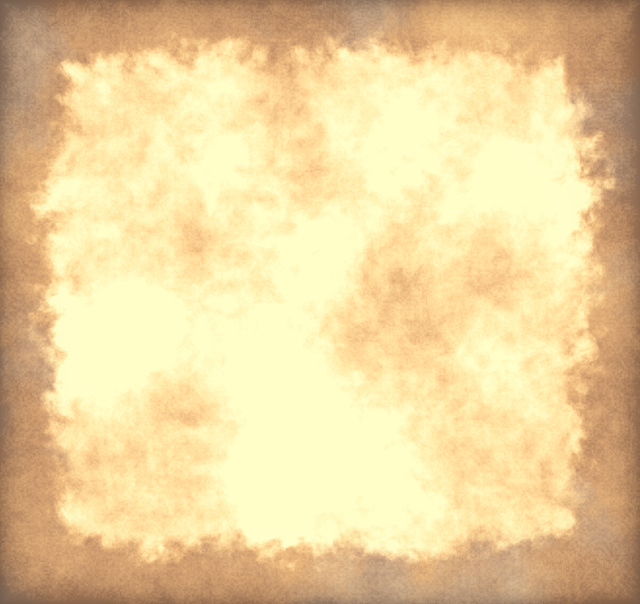
Give the GLSL for this texture, as a Shadertoy shader.

```glsl
// Aged parchment: pale, glowing paper inside a ragged, scorched brown frame.
// Soft light and stain spots set the broad tones, warped fractal noise mottles
// them, and a colour ramp turns the resulting tone into warm paper colours.

const vec4 MARGIN = vec4(0.072, 0.078, 0.927, 0.927); // left, bottom, right, top
const float RAGGEDNESS = 0.11;
const float PAPER_TONE = 0.79;
const float FRAME_TONE = 0.27;
const float MOTTLE = 0.62;
const float SPECKLE = 0.50;
const float GRAIN = 0.20;
const float RIM_WIDTH = 0.022;

// Each spot: centre x, centre y, radius, strength.
const int SPOTS = 12;
const vec4 GLOWS[SPOTS] = vec4[SPOTS](
    vec4(0.21, 0.45, 0.095, 0.50), vec4(0.42, 0.40, 0.080, 0.42),
    vec4(0.50, 0.27, 0.115, 0.42), vec4(0.35, 0.71, 0.075, 0.36),
    vec4(0.62, 0.74, 0.070, 0.34), vec4(0.78, 0.73, 0.060, 0.28),
    vec4(0.44, 0.56, 0.080, 0.26), vec4(0.86, 0.66, 0.050, 0.26),
    vec4(0.68, 0.19, 0.075, 0.24), vec4(0.79, 0.42, 0.050, 0.25),
    vec4(0.38, 0.14, 0.060, 0.25), vec4(0.13, 0.40, 0.060, 0.22));
const vec4 STAINS[SPOTS] = vec4[SPOTS](
    vec4(0.31, 0.61, 0.055, 0.33), vec4(0.64, 0.65, 0.035, 0.28),
    vec4(0.50, 0.70, 0.040, 0.24), vec4(0.71, 0.73, 0.030, 0.28),
    vec4(0.62, 0.51, 0.042, 0.26), vec4(0.54, 0.43, 0.040, 0.24),
    vec4(0.27, 0.35, 0.060, 0.26), vec4(0.19, 0.22, 0.090, 0.24),
    vec4(0.80, 0.51, 0.075, 0.22), vec4(0.70, 0.30, 0.060, 0.20),
    vec4(0.44, 0.87, 0.055, 0.22), vec4(0.67, 0.12, 0.045, 0.22));

const int STOPS = 6;
const vec3 RAMP[STOPS] = vec3[STOPS](
    vec3(0.67, 0.49, 0.36), vec3(0.82, 0.62, 0.44), vec3(0.93, 0.73, 0.50),
    vec3(1.00, 0.84, 0.59), vec3(1.00, 0.93, 0.68), vec3(1.00, 0.995, 0.79));

float hash(vec2 p) {
    return fract(sin(dot(p, vec2(127.1, 311.7))) * 43758.5453);
}

float noise(vec2 p) {
    vec2 cell = floor(p), f = fract(p);
    f = f * f * (3.0 - 2.0 * f);
    float low = mix(hash(cell), hash(cell + vec2(1, 0)), f.x);
    float high = mix(hash(cell + vec2(0, 1)), hash(cell + vec2(1, 1)), f.x);
    return mix(low, high, f.y);
}

// Fractal noise centred on zero; each octave is turned to hide the lattice.
float fbm(vec2 p) {
    const mat2 turn = mat2(1.6, 1.2, -1.2, 1.6);
    float sum = 0.0, weight = 0.5;
    for (int i = 0; i < 6; i++) {
        sum += weight * (noise(p) - 0.5);
        p = turn * p + 17.3;
        weight *= 0.56;
    }
    return sum;
}

float spotLight(vec2 p, float aspect) {
    float sum = 0.0;
    for (int i = 0; i < SPOTS; i++) {
        vec2 g = (p - GLOWS[i].xy * vec2(aspect, 1.0)) / GLOWS[i].z;
        vec2 s = (p - STAINS[i].xy * vec2(aspect, 1.0)) / STAINS[i].z;
        sum += GLOWS[i].w * exp(-0.6 * dot(g, g));
        sum -= STAINS[i].w * exp(-0.6 * dot(s, s));
    }
    return sum;
}

vec3 paperColour(float tone) {
    float x = clamp(tone, 0.0, 1.0) * float(STOPS - 1);
    vec3 colour = RAMP[0];
    for (int i = 1; i < STOPS; i++)
        colour = mix(colour, RAMP[i], clamp(x - float(i - 1), 0.0, 1.0));
    return colour;
}

void mainImage(out vec4 fragColor, in vec2 fragCoord) {
    vec2 uv = fragCoord / iResolution.xy;
    float aspect = iResolution.x / iResolution.y;
    vec2 p = uv * vec2(aspect, 1.0);

    // Cloudy, speckled and fibrous layers
    vec2 warp = vec2(fbm(p * 7.0 + 3.1), fbm(p * 7.0 + 41.7));
    float clouds = fbm(p * 9.0 + warp * 1.3);
    float speckles = fbm(p * 42.0 + warp * 2.0 + 9.0);
    float grain = 0.6 * noise(p * 310.0) + 0.4 * noise(p.yx * 470.0 + 5.0) - 0.5;

    // Sheet interior with glows and stains
    float paper = PAPER_TONE + spotLight(p + warp * 0.04, aspect)
                + MOTTLE * clouds + SPECKLE * speckles;

    // Scorched frame, darkest at the rim and in the corners
    vec2 side = min(uv, 1.0 - uv);
    float rim = exp(-min(side.x, side.y) / RIM_WIDTH);
    float corner = exp(-(side.x + side.y) / 0.09);
    vec2 paleOffset = (uv - vec2(0.73, 0.96)) / vec2(0.10, 0.035);
    float frame = FRAME_TONE + 0.45 * fbm(p * 6.0 + 23.0) + 0.16 * speckles
                - 0.19 * rim - 0.12 * corner
                + 0.17 * exp(-dot(paleOffset, paleOffset));

    // Ragged boundary between frame and sheet
    vec2 inset = min(uv - MARGIN.xy, MARGIN.zw - uv);
    float depth = min(inset.x, inset.y) - 0.35 * corner
                + RAGGEDNESS * (0.55 * clouds + 0.65 * speckles);
    float inside = smoothstep(-0.022, 0.038, depth);
    float tone = mix(frame, paper, inside);
    tone += GRAIN * grain * mix(1.0, 0.55, smoothstep(0.75, 1.05, tone));

    // Burnt shading and a faint ashen cast on the frame
    vec3 colour = paperColour(tone);
    colour *= 1.0 - 0.16 * rim - 0.12 * corner;
    float ash = (1.0 - inside) * smoothstep(-0.02, 0.25, fbm(p * 5.0 + 61.0) + 0.12 * corner);
    colour = mix(colour, vec3(dot(colour, vec3(0.3, 0.59, 0.11))), 0.32 * ash);
    fragColor = vec4(colour, 1.0);
}
```
